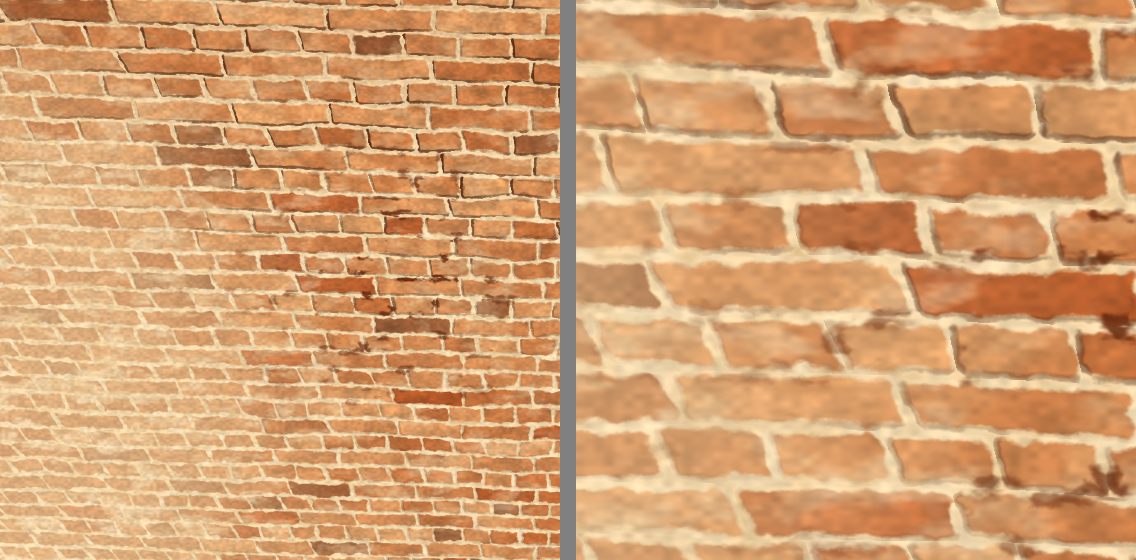
Left: the whole. Right: its middle third, enlarged.
Give the GLSL for this texture, as a three.js fragment shader.

```glsl
// Weathered brick wall in English bond, receding downwards, sun-bleached at the lower left.
varying vec2 vUv;

float hash(vec2 p) {
  vec3 q = fract(vec3(p.xyx) * 0.1031);
  q += dot(q, q.yzx + 33.33);
  return fract((q.x + q.y) * q.z);
}

float noise(vec2 p) {
  vec2 i = floor(p), f = fract(p);
  f = f * f * (3.0 - 2.0 * f);
  return mix(mix(hash(i), hash(i + vec2(1.0, 0.0)), f.x),
             mix(hash(i + vec2(0.0, 1.0)), hash(i + vec2(1.0)), f.x), f.y);
}

float fbm(vec2 p) {
  float sum = 0.0, amp = 0.5;
  for (int i = 0; i < 4; i++) {
    sum += amp * noise(p);
    p = p * 2.03 + 17.7;
    amp *= 0.5;
  }
  return sum / 0.9375;
}

float boxDistance(vec2 p, vec2 halfSize, float radius) {
  vec2 q = abs(p) - halfSize + radius;
  return length(max(q, 0.0)) + min(max(q.x, q.y), 0.0) - radius;
}

void main() {
  // Hand-laid wobble, then perspective courses that shrink downwards
  vec2 wobble = vec2(noise(vUv * 23.0 + 40.0), noise(vUv * vec2(12.0, 17.0) + 80.0)) - 0.5;
  vec2 p = vUv + wobble * vec2(0.012, 0.008);
  float depth = 1.0 - p.y - 0.028 * (p.x - 0.85) - 0.016;
  float shrink = 1.0 - 0.274 * depth;
  float course = 21.6 * depth / shrink;
  float row = floor(course);

  // Stretcher courses alternate with half-length header courses
  float header = mod(row, 2.0);
  float brickLength = (0.195 - 0.098 * depth) * (1.0 - 0.5 * header);
  float column = (p.x - 0.955) / brickLength + 0.5 * header + 0.16 * (hash(vec2(row + 9.0, 3.0)) - 0.5);
  vec2 id = vec2(floor(column), row) + 50.0;
  vec2 cell = vec2(brickLength, shrink * shrink / 21.6);
  vec2 local = (vec2(fract(column), fract(course)) - 0.5) * cell;

  // Ragged brick outline
  float joint = cell.y * (0.09 + 0.05 * hash(id + 7.0));
  float ragged = (fbm(vUv * vec2(75.0, 95.0)) - 0.5) * 0.009;
  float d = boxDistance(local, cell * 0.5 - joint, 0.003) + ragged;
  float brick = 1.0 - smoothstep(-0.0018, 0.0018, d);

  // Bleaching spreads from the lower left and along the left side
  vec2 glare = (vUv - vec2(0.1, 0.2)) / vec2(0.46, 0.5);
  float patches = fbm(vUv * vec2(5.0, 7.0) + 3.0);
  float wash = 0.85 * exp(-dot(glare, glare)) + 0.5 * exp(-vUv.x * vUv.x * 14.0) * smoothstep(1.1, 0.6, vUv.y);
  wash = clamp(wash + (patches - 0.5) * 0.5, 0.0, 0.9);

  // Clay: tone for each brick, with a few red and burnt ones
  float tone = hash(id);
  float rare = hash(id + 23.0);
  vec3 clay = mix(vec3(0.86, 0.61, 0.39), vec3(0.71, 0.40, 0.21), tone);
  clay = mix(clay, vec3(0.68, 0.29, 0.11), 0.75 * step(0.91, rare));
  clay = mix(clay, vec3(0.50, 0.29, 0.17), 0.75 * step(rare, 0.06));
  float mottle = fbm(vUv * vec2(38.0, 62.0) + tone * 9.0);
  clay *= 0.80 + 0.42 * mottle;
  clay = mix(clay, vec3(0.73, 0.36, 0.15), 0.4 * smoothstep(0.5, 0.72, fbm(vUv * 15.0 + 60.0)) * (1.0 - wash));
  clay = mix(clay, vec3(0.90, 0.74, 0.55), wash * 0.85);

  // Mortar, with lime smeared across some faces
  vec3 mortar = mix(vec3(0.91, 0.77, 0.57), vec3(0.98, 0.89, 0.74), noise(vUv * 60.0));
  mortar = mix(mortar, vec3(0.85, 0.66, 0.46), 0.5 * smoothstep(0.6, 1.0, vUv.y) * (1.0 - wash));
  float smear = smoothstep(0.5, 0.75, fbm(vUv * vec2(20.0, 45.0) + 12.0));
  clay = mix(clay, mortar, smear * (0.3 + 0.5 * wash));
  vec3 color = mix(mortar, clay, brick);

  // Pale rims, then shadows at the left ends and under the bricks
  float rim = 1.0 - smoothstep(0.0, 0.003, abs(d - 0.003));
  color = mix(color, vec3(0.98, 0.89, 0.71), rim * 0.4);
  float leftEnd = smoothstep(0.008, 0.004, local.x + cell.x * 0.5) * smoothstep(0.5, 0.4, abs(local.y) / cell.y);
  float underside = smoothstep(0.30, 0.40, local.y / cell.y);
  float line = 1.0 - smoothstep(0.0012, 0.0040, abs(d - 0.0005));
  float damage = smoothstep(0.42, 0.62, noise(vUv * vec2(16.0, 24.0) + 31.0));
  float exposed = (0.25 + 0.75 * smoothstep(0.25, 0.75, vUv.y)) * (1.0 - wash);
  float shadow = line * max(leftEnd * (0.45 + 0.5 * damage), underside * (0.25 + 0.5 * damage)) * exposed;
  color = mix(color, vec3(0.30, 0.14, 0.06), clamp(shadow, 0.0, 0.9));

  // Broken edges with deep cracks, mostly right of the middle
  vec2 worn = (vUv - vec2(0.72, 0.52)) / vec2(0.26, 0.24);
  float crack = smoothstep(0.60, 0.74, fbm(vUv * vec2(32.0, 50.0) + 90.0)) * exp(-dot(worn, worn));
  color = mix(color, vec3(0.42, 0.18, 0.07), crack * (1.0 - smoothstep(0.002, 0.007, abs(d))));

  // Fine grain
  color *= 0.93 + 0.14 * noise(vUv * vec2(170.0, 230.0));
  gl_FragColor = vec4(clamp(color, 0.0, 1.0), 1.0);
}
```
